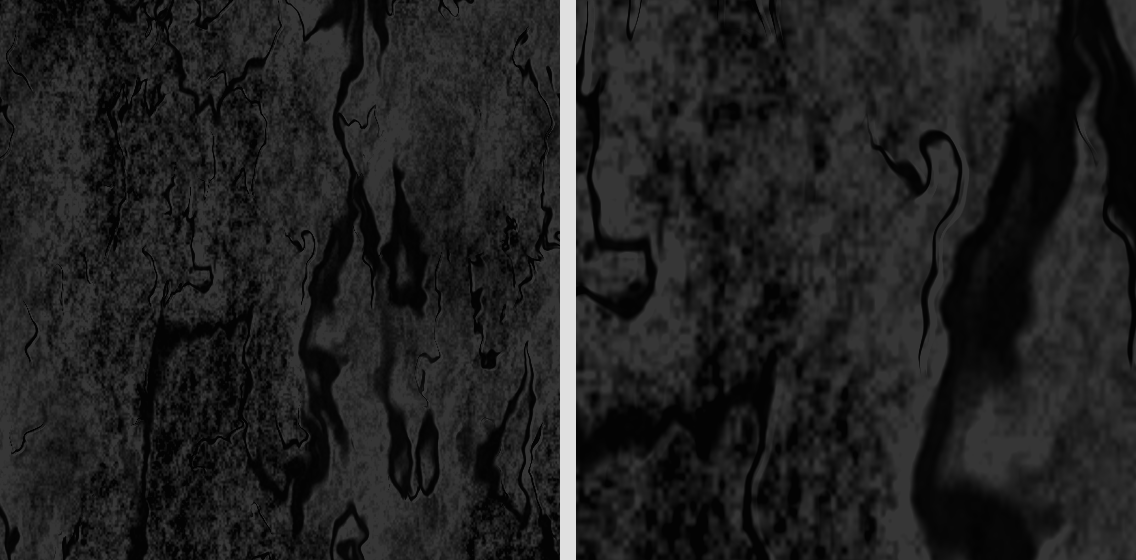
Left: the whole. Right: its middle third, enlarged.
Give the GLSL for this texture, as a three.js fragment shader.

```glsl
// Dark, weathered tree bark with vertical fissures, pale worn plates and gritty grain.
varying vec2 vUv;

float hash(vec2 p) {
  vec3 q = fract(p.xyx * 0.1031);
  q += dot(q, q.yzx + 33.33);
  return fract((q.x + q.y) * q.z);
}

float noise(vec2 p) {
  vec2 cell = floor(p);
  vec2 f = fract(p);
  f = f * f * (3.0 - 2.0 * f);
  float low = mix(hash(cell), hash(cell + vec2(1.0, 0.0)), f.x);
  float high = mix(hash(cell + vec2(0.0, 1.0)), hash(cell + 1.0), f.x);
  return mix(low, high, f.y);
}

float fbm(vec2 p) {
  float sum = 0.0;
  float amplitude = 0.533;
  for (int i = 0; i < 4; i++) {
    sum += amplitude * noise(p);
    p = p * 2.03 + vec2(17.3, 9.1);
    amplitude *= 0.5;
  }
  return sum;
}

// Bends the vertical growth lines and makes their edges ragged.
vec2 warp(vec2 p) {
  vec2 bend = vec2(fbm(p * vec2(7.0, 5.0)), fbm(p * vec2(8.0, 6.0) + 40.0)) - 0.5;
  vec2 ragged = vec2(noise(p * 45.0 + 7.0), noise(p * 38.0 + 81.0)) - 0.5;
  return p + 0.11 * bend + 0.012 * ragged;
}

// 0 inside a crack that follows a noise contour, 1 on the bark beside it.
float fissure(vec2 p, float width) {
  return smoothstep(width * 0.3, width + 0.004, abs(fbm(p) - 0.5));
}

// Broad splits between plates, joined by short hairline cracks.
float fissures(vec2 p, vec2 w) {
  float broadWidth = 0.038 * smoothstep(0.15, 0.85, noise(p * vec2(8.0, 5.0) + 3.0));
  float fineWidth = 0.032 * smoothstep(0.4, 0.85, noise(p * vec2(15.0, 10.0) + 60.0));
  float broad = fissure(w * vec2(6.0, 1.5) + 11.0, broadWidth);
  float fine = fissure(w * vec2(17.0, 6.5) + 29.0, fineWidth);
  return broad * mix(1.0, fine, smoothstep(0.0, 0.012, fineWidth));
}

float height(vec2 p) {
  vec2 w = warp(p);
  return fbm(w * vec2(15.0, 6.0) + 51.0) + 0.12 * fissures(p, w);
}

void main() {
  vec2 p = vUv;
  vec2 w = warp(p);

  // Worn plates are paler and smoother than the rough bark.
  float plate = smoothstep(0.51, 0.66, fbm(w * vec2(4.5, 1.3) + 5.0));
  float tone = 0.123 + 0.05 * plate;
  tone += 0.2 * (fbm(p * vec2(9.0, 4.0) + 90.0) - 0.5);

  // Relief lit from the upper left.
  float relief = height(p) - height(p + vec2(-0.004, 0.003));
  tone += clamp(0.8 * relief, -0.08, 0.06);

  // Gritty grain, flakes and small dark pits.
  float grit = 0.45 * noise(p * vec2(140.0, 95.0)) + 0.55 * noise(p * vec2(300.0, 230.0) + 13.0);
  float flakes = fbm(w * vec2(55.0, 26.0) + 70.0);
  float rough = mix(1.0, 0.5, plate);
  tone += rough * (0.26 * (grit - 0.5) + 0.16 * (flakes - 0.5));
  tone -= 0.05 * rough * smoothstep(0.6, 0.8, noise(p * vec2(110.0, 65.0) + 33.0));

  // Deep shade in the cracks; the brightest wood levels off to flat grey.
  tone *= mix(0.12, 1.0, fissures(p, w));
  gl_FragColor = vec4(vec3(clamp(tone, 0.012, 0.212)), 1.0);
}
```
